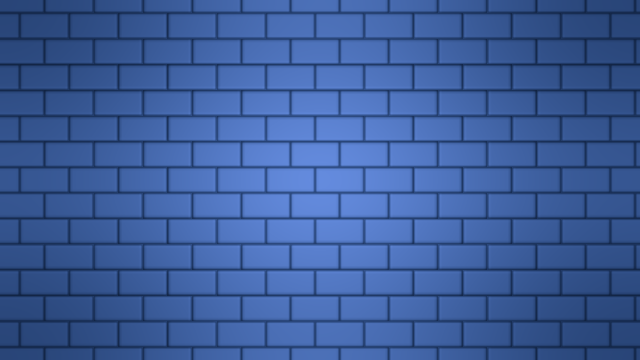
Give the GLSL for this texture, as a Shadertoy shader.

```glsl
const float PI = 3.14159265;
const vec2 BRICKS = vec2(13.0, 14.0);    // columns, rows (even, so the stagger wraps)
const vec2 PHASE = vec2(0.1, 0.5);       // shift of the bond, in bricks
const vec3 TINT = vec3(0.36, 0.51, 0.82);
const vec3 TINT_GAMMA = vec3(1.46, 1.14, 1.0);

// Lengths below are in row heights
const float JOINT_INSET = 0.02;
const float JOINT_SOFTNESS = 0.055;
const float CORNER_RADIUS = 0.08;
const float BEVEL_WIDTH = 0.15;

// Running bond: position inside the brick, from -0.5 to 0.5
vec2 brickCell(vec2 uv, vec2 count, vec2 phase) {
    vec2 grid = uv * count + phase;
    grid.x += 0.5 * mod(floor(grid.y), 2.0);
    return fract(grid) - 0.5;
}

float roundedBox(vec2 p, vec2 halfSize, float radius) {
    vec2 q = abs(p) - halfSize + radius;
    return length(max(q, 0.0)) + min(max(q.x, q.y), 0.0) - radius;
}

// Outward tilt of the surface, zero on the flat face
vec2 bevelSlope(vec2 p, vec2 halfSize, float width) {
    return sign(p) * clamp((abs(p) - halfSize + width) / width, 0.0, 1.0);
}

// Central glow that wraps smoothly over both borders
float glow(vec2 uv, float brightest, float darkest) {
    vec2 s = sin(PI * (uv - 0.5));
    float falloff = pow(dot(s * s, vec2(0.7, 0.3)), 0.8);
    return mix(brightest, darkest, falloff);
}

// Darker levels lean toward saturated blue
vec3 tone(float level) {
    return TINT * pow(vec3(level), TINT_GAMMA);
}

void mainImage(out vec4 fragColor, in vec2 fragCoord) {
    vec2 uv = fragCoord / iResolution.xy;
    float aspect = iResolution.x / iResolution.y;
    float pixel = BRICKS.y / iResolution.y;

    // Brick geometry
    vec2 size = vec2(aspect * BRICKS.y / BRICKS.x, 1.0);
    vec2 halfSize = 0.5 * size - JOINT_INSET;
    vec2 p = brickCell(uv, BRICKS, PHASE) * size;
    float depth = -roundedBox(p, halfSize, CORNER_RADIUS);

    // Face, bevel lit from the centre, then the dark joint
    float level = glow(uv, 1.06, 0.575);
    vec2 toLight = sin(2.0 * PI * (0.5 - uv));
    vec2 slope = bevelSlope(p, halfSize, BEVEL_WIDTH);
    level *= 1.0 + 0.12 * dot(slope, toLight) - 0.05 * length(slope);
    float face = smoothstep(-0.5 * pixel, JOINT_SOFTNESS + 0.5 * pixel, depth);
    level *= mix(0.64, 1.0, face);

    fragColor = vec4(tone(level), 1.0);
}
```
